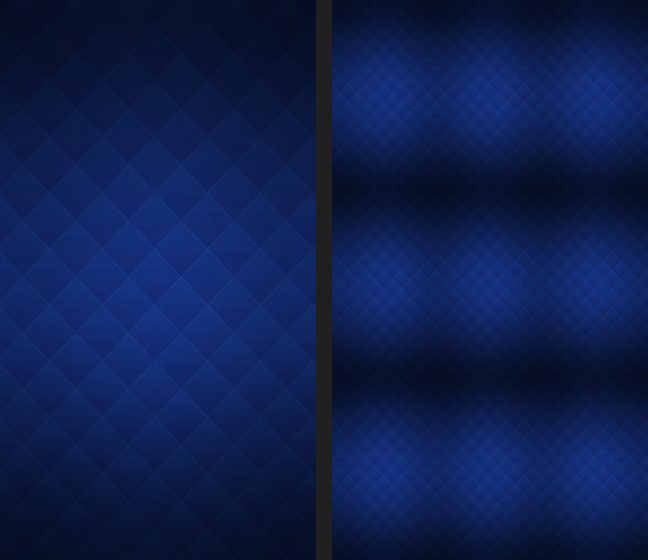
Left: one tile. Right: repeated 3 by 3.
A Shadertoy shader for this background:

```glsl
const float TAU = 6.2831853;
const vec2 REPEATS = vec2(6.0, 10.0);
const vec2 LATTICE_SHIFT = vec2(0.06, 0.45);
const vec3 UPPER_BLUE = vec3(0.165, 0.42, 1.05);
const vec3 LOWER_BLUE = vec3(0.165, 0.33, 0.92);
const vec3 SEAM_BLUE = vec3(0.23, 0.52, 1.18);

float hash(vec2 p) {
    return fract(sin(dot(p, vec2(127.1, 311.7))) * 43758.5453);
}

// Value noise that wraps after a whole number of cells
float wrapNoise(vec2 uv, vec2 cells) {
    vec2 p = uv * cells;
    vec2 i = floor(p);
    vec2 f = smoothstep(0.0, 1.0, p - i);
    vec2 lo = mod(i, cells);
    vec2 hi = mod(i + 1.0, cells);
    float bottom = mix(hash(lo), hash(vec2(hi.x, lo.y)), f.x);
    float top = mix(hash(vec2(lo.x, hi.y)), hash(hi), f.x);
    return mix(bottom, top, f.y);
}

// Periodic bump: 1 at the centre, 0 half a canvas away
float wave(float x, float centre) {
    return 0.5 + 0.5 * cos(TAU * (x - centre));
}

// Diagonal coordinates; whole numbers lie on the seams
vec2 diagonals(vec2 uv, vec2 repeats, vec2 shift) {
    vec2 p = uv * repeats + shift;
    return vec2(p.x + p.y, p.y - p.x);
}

float seamMask(vec2 cell, float halfWidth, float blur) {
    vec2 edge = min(cell, 1.0 - cell);
    float d = min(edge.x, edge.y) * 0.7071;
    return 1.0 - smoothstep(halfWidth - blur, halfWidth + blur, d);
}

// Bright middle falling off to dark ends and softer sides
float glow(vec2 uv) {
    float vertical = mix(0.18, 0.50, pow(wave(uv.y, 0.48), 0.8));
    return vertical * mix(0.80, 1.0, wave(uv.x, 0.5));
}

// Fine woven grain with faint horizontal streaks
float fabric(vec2 uv) {
    float grain = wrapNoise(uv, vec2(216.0, 384.0)) - 0.5;
    float streak = wrapNoise(uv, vec2(8.0, 128.0)) - 0.5;
    return 1.0 + 0.09 * grain + 0.05 * streak;
}

void mainImage(out vec4 fragColor, in vec2 fragCoord) {
    vec2 uv = fragCoord / iResolution.xy;
    vec2 cell = fract(diagonals(uv, REPEATS, LATTICE_SHIFT));

    // Each diamond lightens from its lower corner to its upper one
    float height = 0.5 * (cell.x + cell.y);
    vec3 color = mix(LOWER_BLUE, UPPER_BLUE, smoothstep(0.0, 1.0, height));

    // Thin raised seams, slightly worn along their length
    float pixel = REPEATS.x / iResolution.x;
    float wear = mix(0.45, 0.85, wrapNoise(uv, vec2(24.0, 40.0)));
    color = mix(color, SEAM_BLUE, wear * seamMask(cell, 0.008, pixel));

    fragColor = vec4(color * glow(uv) * fabric(uv), 1.0);
}
```
